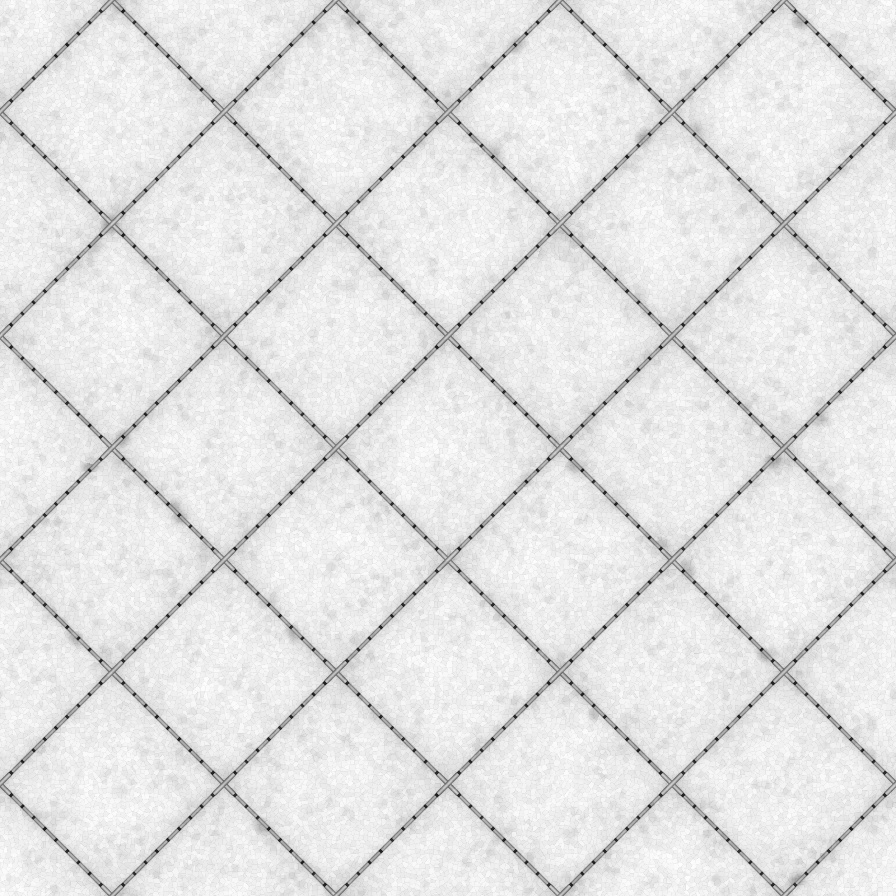
Write a WebGL 2 fragment shader that draws this pattern.

```glsl
#version 300 es
precision highp float;
// Pale quilted tiles on a diagonal grid, four repeats each way, with linked grey seams.
// Rotated coordinates give the tiles and seams; wrapping cellular noise gives the
// fine grain, the grey blotches and the stains beside the seams.
uniform vec2 u_resolution;
out vec4 fragColor;

vec3 hash3(vec2 c) {
    vec3 v = fract(c.xyx * vec3(0.1031, 0.1030, 0.0973));
    v += dot(v, v.yxz + 33.33);
    return fract((v.xxy + v.yzz) * v.zyx);
}

// Cellular noise wrapping after n cells: nearest distance, border gap, cell tone
vec3 cells(vec2 uv, float n) {
    vec2 base = floor(uv * n), f = fract(uv * n);
    float near = 9.0, second = 9.0, tone = 0.0;
    for (int y = -1; y <= 1; y++) {
        for (int x = -1; x <= 1; x++) {
            vec2 o = vec2(x, y);
            vec3 h = hash3(mod(base + o, n) + n);
            float d = length(o + h.xy - f);
            if (d < near) {
                second = near;
                near = d;
                tone = h.z;
            } else {
                second = min(second, d);
            }
        }
    }
    return vec3(near, second - near, tone);
}

// One seam, crossing another at along = 0: tone and coverage
vec2 seam(float across, float along, float aa) {
    float a = abs(along), s = abs(across);
    float knot = 1.0 - smoothstep(0.085, 0.1, a);
    // Links of a tenth of the edge, with a double link at the crossing
    float joint = a < 0.05 ? 0.1 - a : abs(fract(a * 10.0 + 0.5) - 0.5) * 0.1;
    float link = length(vec2(max(0.018 - joint, 0.0), s)) - 0.009;
    float lit = smoothstep(aa * 0.5, -aa * 0.5, link);
    float gap = 1.0 - smoothstep(0.006, 0.006 + aa * 0.6, joint);
    float tone = mix(0.44, 0.70 + 0.08 * knot - 14.0 * s, lit);
    tone = mix(tone, 0.16, gap);
    float halfWidth = 0.0125 + 0.003 * knot;
    return vec2(tone, smoothstep(aa * 0.6, -aa * 0.6, s - halfWidth));
}

void main() {
    vec2 uv = gl_FragCoord.xy / u_resolution;
    vec2 p = uv * 4.0;
    vec2 r = vec2(p.x + p.y, p.x - p.y);
    vec2 g = fract(r) - 0.5;
    float aa = 5.66 / min(u_resolution.x, u_resolution.y);

    // Tile identity, wrapped over the canvas
    vec2 id = floor(r + 0.5);
    vec3 tile = hash3(mod(vec2(id.x + id.y, id.x - id.y), 8.0) + 5.0);

    vec3 grain = cells(uv, 192.0);
    vec3 blotch = cells(uv, 88.0);
    vec3 cloud = cells(uv, 22.0);
    vec3 stain = cells(uv, 30.0);

    // Felt surface: cell tones, thin cell borders and clustered blotches
    float shade = 0.953 + 0.012 * (tile.x - 0.5);
    shade += 0.055 * (grain.z - 0.5);
    shade -= 0.045 * (1.0 - smoothstep(0.0, 0.22, grain.y));
    float cluster = 1.0 - smoothstep(0.2, 0.75, cloud.x);
    shade -= 0.055 * cluster * smoothstep(0.55, 0.9, blotch.z)
           * (1.0 - smoothstep(0.3, 0.7, blotch.x));
    shade += 0.025 * (cloud.x - 0.45);

    // Soft, uneven shadow towards the seams, deepest at the crossings
    vec2 edge = abs(g) + 0.025 * (cloud.x - 0.45);
    vec2 wide = exp(-max(edge, 0.0) / 0.085);
    vec2 tight = exp(-abs(g) / 0.014);
    shade -= 0.065 * (wide.x + wide.y) + 0.09 * (tight.x + tight.y);

    // Sparse stains beside the seams
    float seamNear = 1.0 - smoothstep(0.02, 0.09, min(abs(g.x), abs(g.y)));
    shade -= 0.16 * seamNear * step(0.88, stain.z) * (1.0 - smoothstep(0.05, 0.45, stain.x));

    // Two crossing seams, one laid over the other
    vec2 under = seam(g.x, g.y, aa);
    vec2 over = seam(g.y, g.x, aa);
    float wear = 0.08 * (grain.z - 0.5);
    shade = mix(shade, under.x + wear, under.y);
    shade = mix(shade, over.x + wear, over.y);

    fragColor = vec4(vec3(clamp(shade, 0.0, 1.0)), 1.0);
}
```
